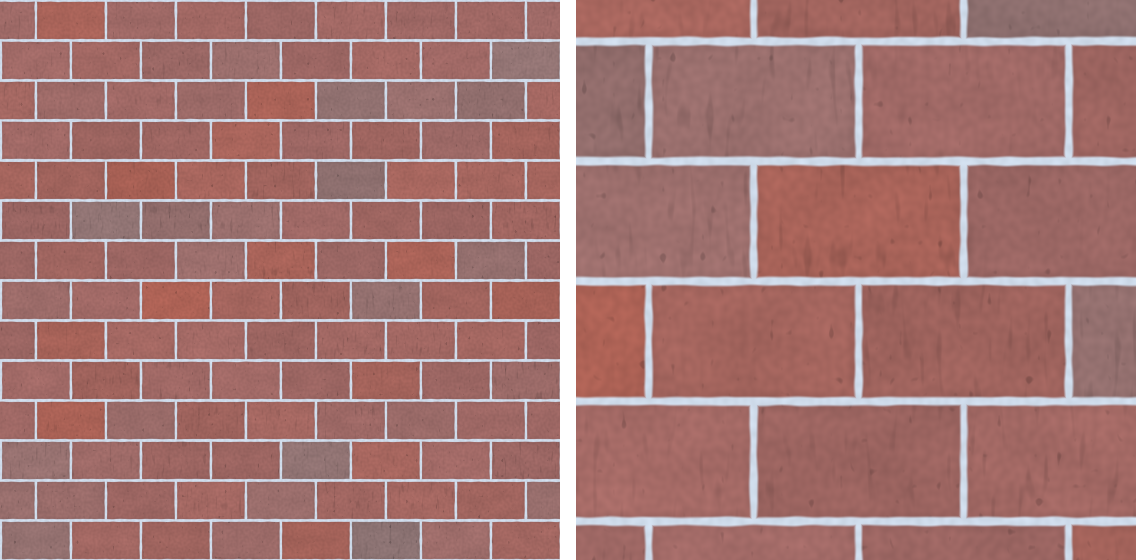
Left, the full canvas; right, a detail of the centre.
Give the GLSL for this texture, as a WebGL 1 fragment shader.

```glsl
precision highp float;
// Seamless running-bond wall of red and rosy bricks with thin pale blue joints.

uniform vec2 u_resolution;

const vec2 BRICKS = vec2(8.0, 14.0);            // repeats across and down
const vec2 JOINT_SHIFT = vec2(0.0016, -0.0008); // joint offset from the grid
const vec2 JOINT_HALF = vec2(0.0022, 0.0025);   // half widths: upright, level
const float JOINT_SOFT = 0.0011;
const float JOINT_WOBBLE = 0.0009;

const vec3 ORANGE = vec3(0.665, 0.375, 0.325);
const vec3 ROSE = vec3(0.622, 0.408, 0.395);
const vec3 GREY = vec3(0.560, 0.460, 0.460);
const vec3 MORTAR = vec3(0.810, 0.860, 0.920);

const float BRIGHTNESS_SPREAD = 0.06;
const float CLOUD_DEPTH = 0.06;
const float GRAIN_DEPTH = 0.07;
const float STREAK_DEPTH = 0.11;
const float PIT_DEPTH = 0.16;

// Noise lattices, in cells per canvas
const vec2 WOBBLE_CELLS = vec2(72.0);
const vec2 CLOUD_CELLS = vec2(24.0, 42.0);
const vec2 GRAIN_CELLS = vec2(200.0, 180.0);
const vec2 STREAK_CELLS = vec2(190.0, 36.0);
const vec2 PIT_CELLS = vec2(170.0, 110.0);

vec2 hash2(vec2 p) {
  vec3 q = fract(p.xyx * vec3(0.1031, 0.1030, 0.0973));
  q += dot(q, q.yzx + 33.33);
  return fract((q.xx + q.yz) * q.zy);
}

float cornerSlope(vec2 cell, vec2 offset, vec2 period) {
  float angle = 6.28318 * hash2(mod(cell, period)).x;
  return dot(vec2(cos(angle), sin(angle)), offset);
}

// Gradient noise that wraps after one canvas, roughly -0.7 to 0.7
float wrappedNoise(vec2 uv, vec2 period, vec2 shift) {
  vec2 p = uv * period + shift;
  vec2 i = floor(p);
  vec2 f = p - i;
  vec2 w = f * f * f * (f * (f * 6.0 - 15.0) + 10.0);
  vec2 e = vec2(1.0, 0.0);
  float low = mix(cornerSlope(i, f, period),
                  cornerSlope(i + e.xy, f - e.xy, period), w.x);
  float high = mix(cornerSlope(i + e.yx, f - e.yx, period),
                   cornerSlope(i + e.xx, f - e.xx, period), w.x);
  return mix(low, high, w.y);
}

// Fired clay colour, chosen once per brick
vec3 clayColor(vec2 id) {
  vec2 pick = hash2(id + 17.0);
  vec2 extra = hash2(id + 71.0);
  float tone = mix(pick.x, pick.y, 0.35);
  vec3 color = mix(ORANGE, ROSE, smoothstep(0.0, 0.55, tone));
  color = mix(color, GREY, smoothstep(0.55, 1.0, tone));
  return color * (1.0 + BRIGHTNESS_SPREAD * (extra.x - 0.5));
}

// Clouding, fine grain, upright drag marks and small dark pits
float clayWear(vec2 uv, vec2 id) {
  vec2 shift = floor(hash2(id + 5.0) * 40.0);
  float strength = hash2(id + 43.0).y;
  float cloud = wrappedNoise(uv, CLOUD_CELLS, shift);
  float grain = wrappedNoise(uv, GRAIN_CELLS, shift);
  float streak = wrappedNoise(uv, STREAK_CELLS, shift);
  float pit = wrappedNoise(uv, PIT_CELLS, shift + 9.0);
  float wear = 1.0 + CLOUD_DEPTH * cloud + GRAIN_DEPTH * grain;
  wear -= STREAK_DEPTH * strength * smoothstep(0.22, 0.55, streak);
  return wear - PIT_DEPTH * smoothstep(0.40, 0.60, pit);
}

void main() {
  vec2 uv = gl_FragCoord.xy / u_resolution;
  float pixel = 1.0 / min(u_resolution.x, u_resolution.y);

  // Brick grid, every second course moved by half a brick
  vec2 grid = (uv - JOINT_SHIFT) * BRICKS;
  float course = floor(grid.y);
  grid.x -= 0.5 * mod(course, 2.0);
  vec2 id = mod(floor(grid), BRICKS);
  vec2 local = fract(grid);

  // Distance to the ragged joint edge, positive on the brick
  vec2 toJoint = (0.5 - abs(local - 0.5)) / BRICKS - JOINT_HALF;
  float wobble = wrappedNoise(uv, WOBBLE_CELLS, vec2(0.0));
  float edge = min(toJoint.x, toJoint.y) + JOINT_WOBBLE * wobble;
  float soft = max(JOINT_SOFT, 0.7 * pixel);
  float brick = smoothstep(-soft, soft, edge);

  vec3 clay = clayColor(id) * clayWear(uv, id);
  clay *= 0.96 + 0.04 * smoothstep(0.0, 0.006, edge);
  float mortarGrain = wrappedNoise(uv, GRAIN_CELLS, vec2(3.0));
  vec3 mortar = MORTAR * (1.0 + 0.06 * mortarGrain);

  gl_FragColor = vec4(mix(mortar, clay, brick), 1.0);
}
```
